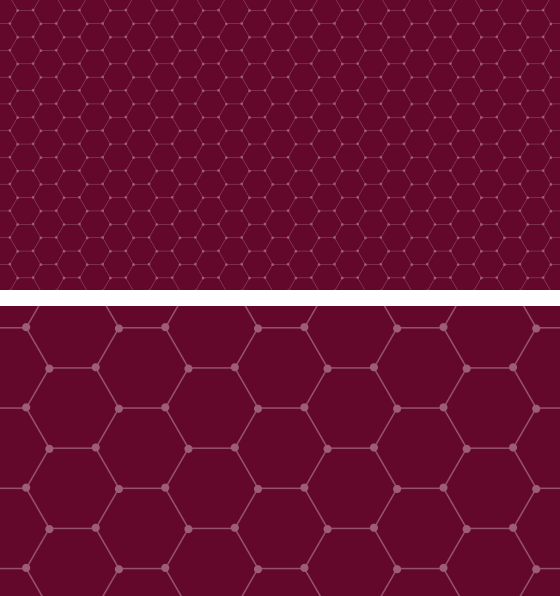
Top: the whole. Bottom: its middle third, enlarged.
Reproduce this pattern procedurally as a WebGL 2 fragment shader.

```glsl
#version 300 es
precision highp float;

uniform vec2 u_resolution;
out vec4 fragColor;

// Lengths are fractions of the canvas width
#define COLUMNS 12.077
#define ROW_PITCH 0.04777
#define FIRST_EDGE vec2(0.0453, 0.0184)
#define LINE_WIDTH 0.00092
#define DOT_RADIUS 0.0024
#define DOT_SHIFT 0.0004
#define GROUND_COLOR vec3(0.388, 0.030, 0.168)
#define LINE_COLOR vec3(0.580, 0.320, 0.420)
#define DOT_COLOR vec3(0.610, 0.365, 0.460)

float segmentDistance(vec2 p, vec2 a, vec2 b) {
    vec2 ab = b - a;
    float t = clamp(dot(p - a, ab) / dot(ab, ab), 0.0, 1.0);
    return length(p - a - ab * t);
}

// Share of a pixel lying within a band of the given half width
float bandCoverage(float dist, float halfWidth, float pixel) {
    float outer = clamp((halfWidth - dist) / pixel + 0.5, 0.0, 1.0);
    float inner = clamp((-halfWidth - dist) / pixel + 0.5, 0.0, 1.0);
    return outer - inner;
}

void main() {
    float pixel = 1.0 / u_resolution.x;
    vec2 pos = vec2(gl_FragCoord.x, u_resolution.y - gl_FragCoord.y) * pixel;

    // Rectangular cell centred on a horizontal hexagon edge
    vec2 cellSize = vec2(1.0 / COLUMNS, ROW_PITCH);
    vec2 cell = (fract((pos - FIRST_EDGE) / cellSize + 0.5) - 0.5) * cellSize;
    vec2 side = vec2(cell.x < 0.0 ? -1.0 : 1.0, cell.y < 0.0 ? -1.0 : 1.0);

    // Hexagon corners in the mirrored quarter cell
    float edge = cellSize.x / 3.0;
    vec2 nearCorner = vec2(0.5 * edge, 0.0);
    vec2 farCorner = vec2(edge, 0.5 * cellSize.y);

    // Thin hexagon outlines
    vec2 quarter = abs(cell);
    float lineDist = segmentDistance(quarter, vec2(0.0), nearCorner);
    lineDist = min(lineDist, segmentDistance(quarter, nearCorner, farCorner));
    lineDist = min(lineDist, segmentDistance(quarter, farCorner, 0.5 * cellSize));
    float line = bandCoverage(lineDist, 0.5 * LINE_WIDTH, pixel);

    // Corner dots, set slightly off the horizontal edges
    vec2 shift = vec2(0.0, side.x * DOT_SHIFT);
    float dotDist = min(length(cell - side * nearCorner + shift),
                        length(cell - side * farCorner - shift));
    float corner = clamp((DOT_RADIUS - dotDist) / pixel + 0.5, 0.0, 1.0);

    vec3 color = mix(GROUND_COLOR, LINE_COLOR, line);
    color = mix(color, DOT_COLOR, corner);
    fragColor = vec4(color, 1.0);
}
```
